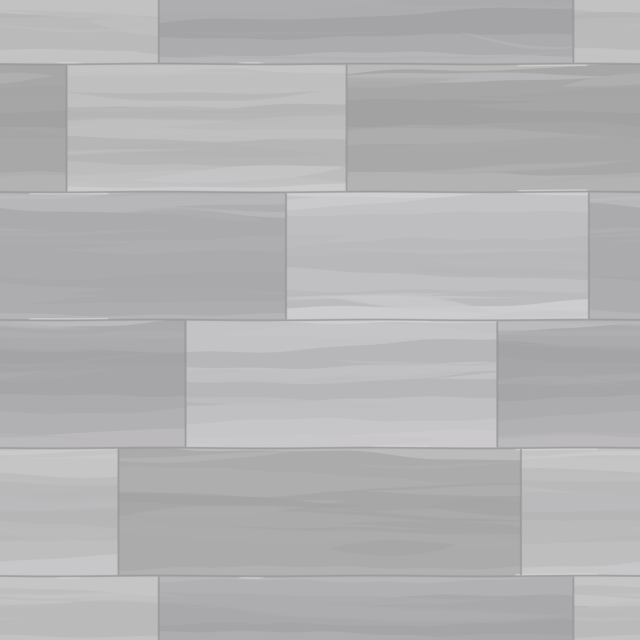
Reproduce this texture procedurally as a Shadertoy shader.

```glsl
// Grey wooden planks: five rows, each split into one pale and one darker board.
// Every board is painted in flat tones: wide wavy bands first, then tapered
// grain streaks over them. Thin joints with a few bright chips finish it.

const float TAU = 6.2831853;

vec4 hash4(float board, float item) {
    vec4 p = fract(vec4(0.1031, 0.1137, 0.0973, 0.1099) * (board * 17.3 + item * 5.71 + 3.7));
    p += dot(p, p.wzxy + 33.33);
    return fract((p.xxyz + p.yzzw) * p.zywx);
}

// Soft coverage of the region where d is negative
float cover(float d, float blur) {
    return 1.0 - smoothstep(-blur, blur, d);
}

// Tone of a paint layer, paler near the long sides of the board
float layerTone(float base, float height, float variation) {
    return base + 0.055 * smoothstep(0.24, 0.48, abs(height - 0.5)) + 0.05 * (variation - 0.5);
}

// p: position on the board in canvas units, height 0 to 0.2
float grain(vec2 p, float boardLength, float board, float base, float px) {
    float tone = layerTone(base, 0.0, hash4(board, 40.0).x);

    // Wide bands, whose sloping edges cross into wedges
    for (int i = 0; i < 7; i++) {
        vec4 r = hash4(board, float(i));
        float height = (float(i) + 0.35 + 0.6 * r.x) / 7.0;
        float edge = 0.2 * height + 0.09 * (r.y - 0.5) * (p.x - 0.5 * boardLength)
            + 0.0035 * sin(p.x * (9.0 + 9.0 * r.z) + TAU * r.w)
            + 0.0012 * sin(p.x * (28.0 + 20.0 * r.w) + TAU * r.y);
        float next = layerTone(base, height + 0.07, r.z);
        tone = mix(tone, next, cover(edge - p.y, px));
    }

    // Streaks with pointed ends, each bent along a shallow arc
    for (int i = 0; i < 11; i++) {
        vec4 r = hash4(board, float(i) + 50.0);
        vec4 s = hash4(board, float(i) + 80.0);
        float t = (p.x - r.x * boardLength) / mix(0.09, 0.32, r.z);
        float center = 0.2 * r.y + 0.024 * (s.x - 0.5) * t + 0.02 * (s.y - 0.5) * t * t
            + 0.001 * sin(p.x * 32.0 + TAU * s.z);
        float thickness = mix(0.0025, 0.013, r.w * r.w) * (1.0 - t * t);
        float d = abs(p.y - center) - thickness;
        float blur = px + 0.002 * smoothstep(0.7, 1.0, s.w);
        tone = mix(tone, layerTone(base, r.y, s.z), 0.85 * cover(d, blur));
    }
    return tone;
}

void mainImage(out vec4 fragColor, in vec2 fragCoord) {
    vec2 uv = fragCoord / iResolution.xy;
    float px = 0.75 / min(iResolution.x, iResolution.y);

    // Start and length of the pale board in each row, bottom row first
    vec2 paleSpan[5] = vec2[5](vec2(0.896, 0.352), vec2(0.814, 0.371),
        vec2(0.290, 0.487), vec2(0.447, 0.473), vec2(0.104, 0.4375));
    float level = uv.y * 5.0 + 0.5 + 0.003 * sin(TAU * 3.0 * uv.x);
    int row = int(mod(floor(level), 5.0));
    vec2 span = paleSpan[row];

    // Position within the board
    vec2 p = vec2(fract(uv.x - span.x), 0.2 * fract(level));
    bool pale = p.x < span.y;
    float boardLength = pale ? span.y : 1.0 - span.y;
    if (!pale) p.x -= span.y;
    float board = float(row) * 2.0 + (pale ? 1.0 : 0.0);
    float base = (pale ? 0.735 : 0.665) + 0.012 * (hash4(board, 30.0).y - 0.5);

    float tone = grain(p, boardLength, board, base, px);
    vec3 tint = mix(vec3(1.0, 0.998, 1.004), vec3(1.0, 0.994, 1.006), step(0.5, hash4(board, 31.0).z));
    vec3 color = tone * tint;

    // Bright chips beside the joints
    float sideX = min(p.x, boardLength - p.x);
    float sideY = min(p.y, 0.2 - p.y);
    float chipWave = sin(TAU * uv.x + float(row) * 2.3) + 0.6 * sin(TAU * 3.0 * uv.x + float(row) * 4.1);
    float chips = smoothstep(1.1, 1.16, chipWave) * cover(sideY - 0.0034, px);
    color = mix(color, vec3(0.84), 0.8 * chips);

    // Joints: a soft shade around a thin dark line
    float joint = min(sideX, sideY);
    color *= 1.0 - 0.04 * cover(joint - 0.002, 0.0015);
    color = mix(color, vec3(0.60, 0.61, 0.60), 0.85 * cover(joint - 0.0013, px));

    fragColor = vec4(color, 1.0);
}
```
